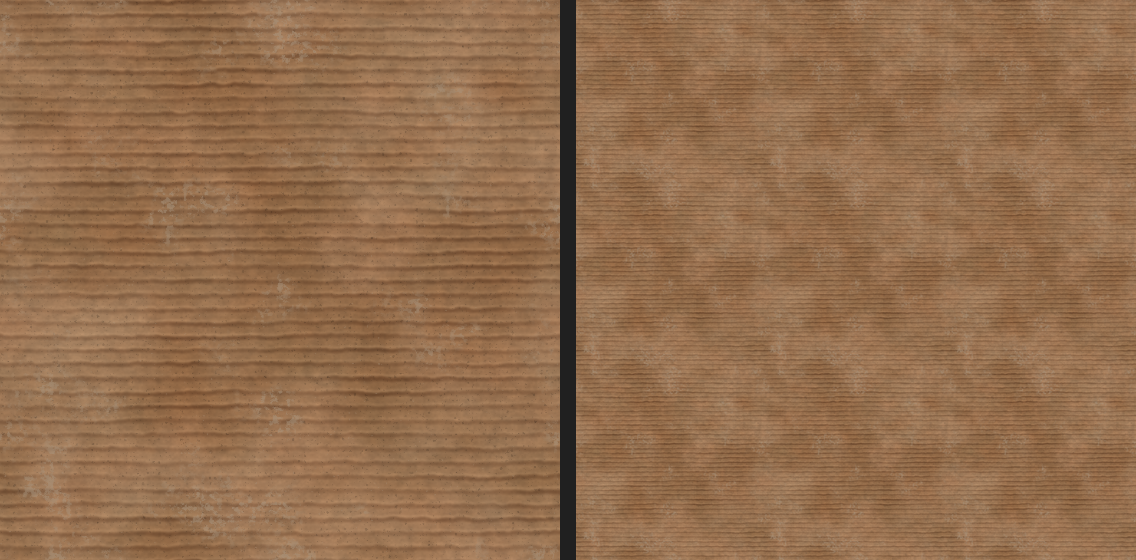
Left, the tile; right, the same tile 3 across and 3 down.
A Shadertoy shader for this texture:

```glsl
// Weathered corrugated clay: 40 soft horizontal ridges, each a thin pale lip over
// a shaded reddish groove, with broad stains, fine grain, pits and chalky flecks.
// All noise lives on wrapped lattices, so the square tiles in both directions.

float hash(vec2 p) {
    return fract(sin(dot(p, vec2(127.1, 311.7))) * 43758.5453);
}

// Value noise with a whole number of cells over the unit square
float noise(vec2 uv, vec2 cells, float seed) {
    vec2 p = uv * cells, i = floor(p), f = fract(p);
    f = f * f * (3.0 - 2.0 * f);
    vec2 a = mod(i, cells) + seed, b = mod(i + 1.0, cells) + seed;
    return mix(mix(hash(a), hash(vec2(b.x, a.y)), f.x),
               mix(hash(vec2(a.x, b.y)), hash(b), f.x), f.y);
}

float fbm(vec2 uv, vec2 cells, float seed) {
    float sum = 0.0, weight = 0.5;
    for (int k = 0; k < 5; k++) {
        sum += weight * noise(uv, cells, seed + float(k) * 7.3);
        cells *= 2.0;
        weight *= 0.55;
    }
    return sum / 1.055;
}

// Scattered soft spots, at most one in each cell
float spots(vec2 uv, float cells, float density, float seed) {
    vec2 p = uv * cells;
    vec2 id = mod(floor(p), cells) + seed;
    vec2 centre = 0.3 + 0.4 * vec2(hash(id + 3.1), hash(id + 8.7));
    float radius = mix(0.08, 0.27, hash(id + 5.3));
    float ragged = 0.3 * (noise(uv, vec2(cells * 5.0), seed) - 0.5);
    float d = length(fract(p) - centre) + ragged;
    float present = step(hash(id), density) * (0.3 + 0.7 * hash(id + 1.9));
    return present * (1.0 - smoothstep(radius - 0.14, radius + 0.03, d));
}

void mainImage(out vec4 fragColor, in vec2 fragCoord) {
    vec2 uv = fragCoord / iResolution.xy;

    // Broad mottling, streaks and fine grain
    float stain = smoothstep(0.22, 0.78, fbm(uv, vec2(6.0, 7.0), 1.0));
    float streak = fbm(uv, vec2(5.0, 24.0), 23.0) - 0.5;
    float grain = fbm(uv, vec2(60.0, 72.0), 41.0) - 0.5;
    float dust = noise(uv, vec2(256.0), 47.0) - 0.5;
    vec3 color = mix(vec3(0.560, 0.407, 0.272), vec3(0.640, 0.488, 0.358), stain);
    color *= 1.0 + 0.08 * streak + 0.20 * grain + 0.05 * dust;

    // Ochre and rust drift
    float hue = fbm(uv, vec2(9.0, 12.0), 57.0) - 0.5;
    color += hue * vec3(0.025, -0.025, -0.035);

    // Ridges: offset is the signed height from the nearest wavering crest
    float height = uv.y * 40.0 - 0.1
        + 0.22 * (noise(uv, vec2(7.0, 20.0), 71.0) - 0.5)
        + 0.12 * (noise(uv, vec2(40.0, 40.0), 83.0) - 0.5)
        + 0.08 * (noise(uv, vec2(110.0, 80.0), 89.0) - 0.5);
    float crest = floor(height + 0.5);
    float offset = height - crest;
    float wear = noise(vec2(uv.x, crest / 40.0 + 0.0001), vec2(6.0, 40.0), 97.0);
    float strength = mix(0.5, 1.05, wear) * mix(1.2, 0.75, stain);

    float groove = smoothstep(-0.5, -0.22, offset) * (1.0 - smoothstep(-0.2, 0.04, offset));
    float lip = exp(-pow((offset - 0.06) / 0.11, 2.0));
    color *= 1.0 - groove * strength * vec3(0.175, 0.225, 0.26);
    color += lip * strength * vec3(0.045, 0.041, 0.034);

    // Dark ragged pits in two sizes
    float pits = spots(uv, 100.0, 0.35, 11.0) + 0.8 * spots(uv, 170.0, 0.35, 31.0);
    color *= 1.0 - 0.16 * pits;

    // Chalky worn patches, broken into fine flecks
    float patches = smoothstep(0.54, 0.78, fbm(uv, vec2(10.0, 11.0), 113.0));
    float flecks = smoothstep(0.48, 0.68, fbm(uv, vec2(130.0), 131.0));
    float chalk = patches * (0.08 + 0.5 * flecks) + 0.3 * spots(uv, 150.0, 0.08, 151.0);
    color = mix(color, vec3(0.66, 0.58, 0.49), clamp(chalk, 0.0, 0.6));

    fragColor = vec4(color, 1.0);
}
```
